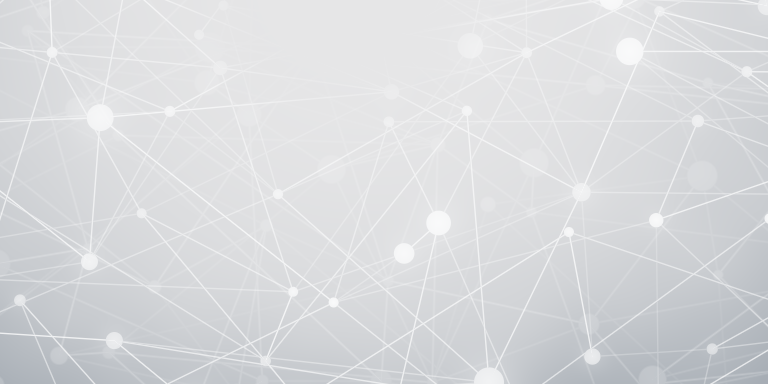
Reproduce this background procedurally as a Shadertoy shader.

```glsl
// Pale grey gradient with a white network of glowing nodes and thin links.

vec2 hash2(vec2 p) {
    vec3 q = fract(p.xyx * vec3(0.1031, 0.1030, 0.0973));
    q += dot(q, q.yzx + 33.33);
    return fract((q.xx + q.yz) * q.zy);
}

float valueNoise(vec2 p) {
    vec2 i = floor(p), f = fract(p);
    f = f * f * (3.0 - 2.0 * f);
    float low = mix(hash2(i).x, hash2(i + vec2(1, 0)).x, f.x);
    float high = mix(hash2(i + vec2(0, 1)).x, hash2(i + vec2(1, 1)).x, f.x);
    return mix(low, high, f.y);
}

vec2 nodePosition(vec2 cell, float seed) {
    return (cell + hash2(cell + seed)) * vec2(0.27, 0.24);
}

float segmentDistance(vec2 p, vec2 a, vec2 b) {
    vec2 pa = p - a, ba = b - a;
    return length(pa - ba * clamp(dot(pa, ba) / max(dot(ba, ba), 1e-5), 0.0, 1.0));
}

// Returns link coverage, disc coverage and halo strength.
vec3 network(vec2 p, float seed, float halfWidth, float blur) {
    vec3 cover = vec3(0.0);
    float columns = ceil(iResolution.x / iResolution.y / 0.27);
    for (float y = -1.0; y < 5.0; y++) {
        for (float x = -2.0; x <= columns; x++) {
            vec2 cell = vec2(x, y);
            vec2 node = nodePosition(cell, seed);
            vec2 trait = hash2(cell + seed + 71.0);

            // Discs, mostly small, bright in the middle with a soft halo
            float radius = mix(0.013, 0.041, trait.x * trait.x);
            float d = length(p - node);
            float disc = clamp((radius - d) / blur + 0.5, 0.0, 1.0);
            disc *= mix(0.6, 1.0, trait.y) * (1.0 - 0.15 * min(d / radius, 1.0));
            cover.y = max(cover.y, disc);
            cover.z += trait.x * exp(-d * d / (radius * radius * 4.0));

            // Links to nodes further right
            for (float k = 0.0; k < 3.0; k++) {
                vec2 pick = hash2(cell + seed + 19.0 * k + 131.0);
                vec2 target = cell + floor(pick * vec2(4, 5)) - vec2(0, 2);
                float strength = mix(0.25, 1.0, fract(pick.x * 17.0 + pick.y * 5.0));
                d = segmentDistance(p, node, nodePosition(target, seed));
                float line = clamp((halfWidth - d) / blur + 0.5, 0.0, 1.0);
                cover.x = max(cover.x, line * strength);
            }
        }
    }
    return cover;
}

void mainImage(out vec4 fragColor, in vec2 fragCoord) {
    vec2 p = fragCoord / iResolution.y;
    float aspect = iResolution.x / iResolution.y;
    float pixel = 1.0 / iResolution.y;

    // Light falls off from the top centre towards the lower corners
    vec2 fromLight = (p - vec2(0.48 * aspect, 1.05)) * vec2(1.55 / aspect, 0.85);
    float shade = 0.70 * pow(dot(fromLight, fromLight), 1.5);
    float cloud = 0.7 * valueNoise(p * 2.5 + 7.0) + 0.3 * valueNoise(p * 6.0 + 3.0);
    shade += 0.40 * (cloud - 0.45) * smoothstep(0.05, 0.7, shade);
    vec3 color = mix(vec3(0.902, 0.902, 0.906), vec3(0.665, 0.690, 0.718), clamp(shade, 0.0, 1.05));

    // The network thins out near the light
    float presence = smoothstep(0.12, 0.45, length((p - vec2(0.44 * aspect, 1.0)) * vec2(0.8, 1.0)));
    vec3 white = vec3(0.980, 0.982, 0.984);

    // Faint, soft network behind
    vec3 back = network(p, 43.0, 0.0020, max(pixel, 0.005));
    color = mix(color, white, presence * max(back.x * 0.32, back.y * 0.24));

    // Crisp network in front
    vec3 front = network(p, 11.0, 0.0018, max(pixel, 0.0026));
    color = mix(color, white, presence * min(front.z * 0.28, 0.5));
    color = mix(color, white, presence * max(front.x * 0.85, front.y));

    fragColor = vec4(color, 1.0);
}
```
